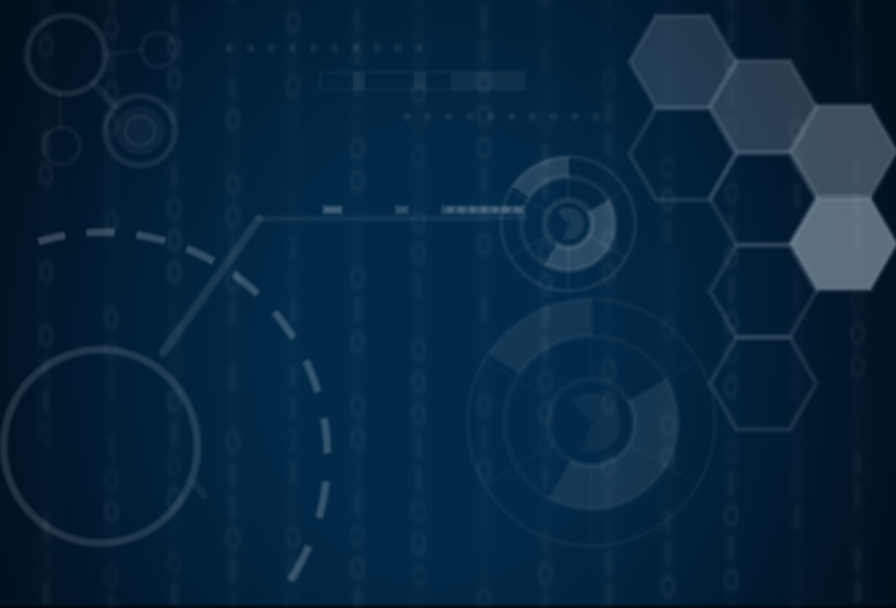
Write a WebGL 1 fragment shader that draws this background.

```glsl
precision highp float;
// Dark blue technical backdrop: hexagons, dials, dashed arc and faint mark columns.
uniform vec2 u_resolution;

const float SOFT = 0.0045;
const vec3 INK = vec3(0.62, 0.68, 0.74);

float hash(vec2 p) {
  return fract(sin(dot(p, vec2(127.1, 311.7))) * 43758.55);
}

float fill(float d) { return 1.0 - smoothstep(-SOFT, SOFT, d); }
float stroke(float d, float halfWidth) { return fill(abs(d) - halfWidth); }

float ring(vec2 p, vec2 c, float r, float halfWidth) {
  return stroke(length(p - c) - r, halfWidth);
}

float segment(vec2 p, vec2 a, vec2 b) {
  vec2 d = b - a;
  return length(p - a - d * clamp(dot(p - a, d) / dot(d, d), 0.0, 1.0));
}

float box(vec2 p, vec2 c, vec2 halfSize) {
  vec2 d = abs(p - c) - halfSize;
  return length(max(d, 0.0)) + min(max(d.x, d.y), 0.0);
}

float hexagon(vec2 p, float apothem) {
  p = abs(p);
  return max(p.y, dot(p, vec2(0.866, 0.5))) - apothem;
}

// Band between two radii, limited to a sector around a direction
float sectorBand(vec2 q, float inner, float outer, float direction, float spread) {
  float r = length(q);
  float cosine = dot(q, vec2(cos(direction), sin(direction))) / max(r, 0.001);
  float angle = acos(clamp(cosine, -1.0, 1.0));
  float band = abs(r - 0.5 * (inner + outer)) - 0.5 * (outer - inner);
  return fill(max(band, (angle - spread) * r));
}

float dial(vec2 p, vec2 c, float r) {
  vec2 q = p - c;
  float d = length(q);
  float v = 0.45 * stroke(d - r, 0.003) + 0.4 * stroke(d - 0.7 * r, 0.004);
  v += 0.5 * stroke(d - 0.35 * r, 0.005);
  v += 0.8 * sectorBand(q, 0.7 * r, r, 2.06, 0.49);
  v += 0.95 * sectorBand(q, 0.34 * r, 0.7 * r, -0.78, 1.3);
  v += 0.5 * sectorBand(q, 0.02 * r, 0.24 * r, 0.2, 2.1);
  float turn = (fract(atan(q.y, q.x) * 6.0 / 6.2832) - 0.5) * 1.0472;
  float spoke = stroke(d * sin(turn), 0.002) * step(0.35 * r, d) * step(d, r);
  return v + 0.25 * spoke;
}

// Evenly spaced dashes along a circle, slowly widening clockwise
float dashedArc(vec2 p, vec2 c, float r) {
  vec2 q = p - c;
  float t = 1.8 - atan(q.y, q.x);
  float k = 4.635 * t - 0.312 * t * t;
  float dash = 1.0 - smoothstep(0.24, 0.32, abs(fract(k + 0.5) - 0.5));
  return ring(p, c, r, 0.006) * dash * step(-0.5, k) * step(k, 9.5);
}

// Columns of blurred rounds and bars
float markColumns(vec2 p) {
  float column = floor((p.x - 0.026) / 0.1025);
  float x = p.x - 0.077 - column * 0.1025 - 0.012 * (hash(vec2(column, 4.0)) - 0.5);
  float y = p.y / 0.053 + hash(vec2(column, 9.0));
  float row = floor(y);
  vec2 q = vec2(x, (fract(y) - 0.5) * 0.053);
  float bar = segment(q, vec2(0.0, -0.013), vec2(0.0, 0.013));
  float rounded = abs(length(q * vec2(1.5, 1.0)) - 0.014);
  float d = mix(bar, rounded, step(0.45, hash(vec2(column, row))));
  float shown = smoothstep(0.15, 0.8, hash(vec2(row, column + 20.0)));
  return exp(-d * d / 0.00005) * shown + 0.3 * exp(-x * x / 0.0002);
}

float dotRow(vec2 p, vec2 start) {
  float i = clamp(floor((p.x - start.x) / 0.0345 + 0.5), 0.0, 9.0);
  return fill(length(p - start - vec2(i * 0.0345, 0.0)) - 0.006);
}

void main() {
  vec2 p = gl_FragCoord.xy / u_resolution.y;
  p.x *= 1.4713 * u_resolution.y / u_resolution.x;

  // Blue glow fading to dark edges
  float away = length((p - vec2(0.72, 0.42)) * vec2(1.25, 1.0));
  vec3 color = mix(vec3(0.005, 0.165, 0.29), vec3(0.0, 0.06, 0.115), smoothstep(0.2, 1.15, away));
  float ink = 0.06 * markColumns(p);

  // Linked rings, upper left
  ink += 0.15 * ring(p, vec2(0.109, 0.91), 0.064, 0.005);
  vec2 target = vec2(0.23, 0.785);
  ink += 0.13 * ring(p, target, 0.057, 0.005) + 0.07 * fill(length(p - target) - 0.04);
  ink += 0.08 * ring(p, target, 0.024, 0.003);
  ink += 0.07 * (ring(p, vec2(0.26, 0.918), 0.028, 0.004) + ring(p, vec2(0.101, 0.76), 0.03, 0.004));
  ink += 0.08 * fill(segment(p, vec2(0.155, 0.862), vec2(0.19, 0.825)) - 0.006);
  ink += 0.06 * fill(segment(p, vec2(0.175, 0.91), vec2(0.232, 0.918)) - 0.003);
  ink += 0.06 * fill(segment(p, vec2(0.097, 0.845), vec2(0.1, 0.79)) - 0.003);

  // Dotted rows and ticked frame, top
  ink += 0.11 * (dotRow(p, vec2(0.377, 0.921)) + dotRow(p, vec2(0.668, 0.808)));
  float frame = box(p, vec2(0.694, 0.867), vec2(0.168, 0.014));
  ink += 0.05 * stroke(frame, 0.002);
  ink += 0.08 * fill(frame) * step(0.65, hash(vec2(floor(p.x / 0.02), 3.0)));

  // Large ring, dashed arc and pointer line
  ink += 0.2 * ring(p, vec2(0.165, 0.266), 0.159, 0.006);
  ink += 0.32 * dashedArc(p, vec2(0.1686, 0.249), 0.369);
  ink += 0.15 * fill(segment(p, vec2(0.268, 0.42), vec2(0.425, 0.64)) - 0.007);
  ink += 0.1 * fill(segment(p, vec2(0.425, 0.64), vec2(0.862, 0.642)) - 0.004);
  ink += 0.08 * fill(segment(p, vec2(0.32, 0.205), vec2(0.335, 0.185)) - 0.006);
  ink += 0.4 * fill(box(p, vec2(0.546, 0.655), vec2(0.015, 0.006)));
  ink += 0.3 * fill(box(p, vec2(0.66, 0.655), vec2(0.01, 0.006)));
  float beads = 0.8 + 0.2 * cos(p.x * 340.0);
  ink += 0.45 * beads * fill(box(p, vec2(0.793, 0.655), vec2(0.067, 0.006)));

  // Dials
  ink += 0.27 * dial(p, vec2(0.933, 0.632), 0.11);
  ink += 0.13 * dial(p, vec2(0.971, 0.305), 0.203);
  color = mix(color, INK, min(ink, 0.7));

  // Honeycomb, upper right
  for (int i = 0; i < 3; i++) {
    for (int j = 0; j < 4; j++) {
      if (j > 1 && i != 1) continue;
      float col = float(i);
      float row = float(j);
      vec2 c = vec2(1.121 + 0.1322 * col, 0.8985 - 0.0738 * col - 0.1517 * row);
      float d = hexagon(p - c, 0.0755);
      float opacity = j == 0 ? 0.21 + 0.045 * col * col : 0.0;
      if (i == 2 && j == 1) opacity = 0.59;
      color = mix(color, INK, opacity * fill(d));
      color = mix(color, INK, 0.15 * stroke(d, 0.004));
    }
  }

  // Thin dark lower edge
  color *= mix(0.45, 1.0, smoothstep(0.002, 0.008, p.y));
  gl_FragColor = vec4(color, 1.0);
}
```
